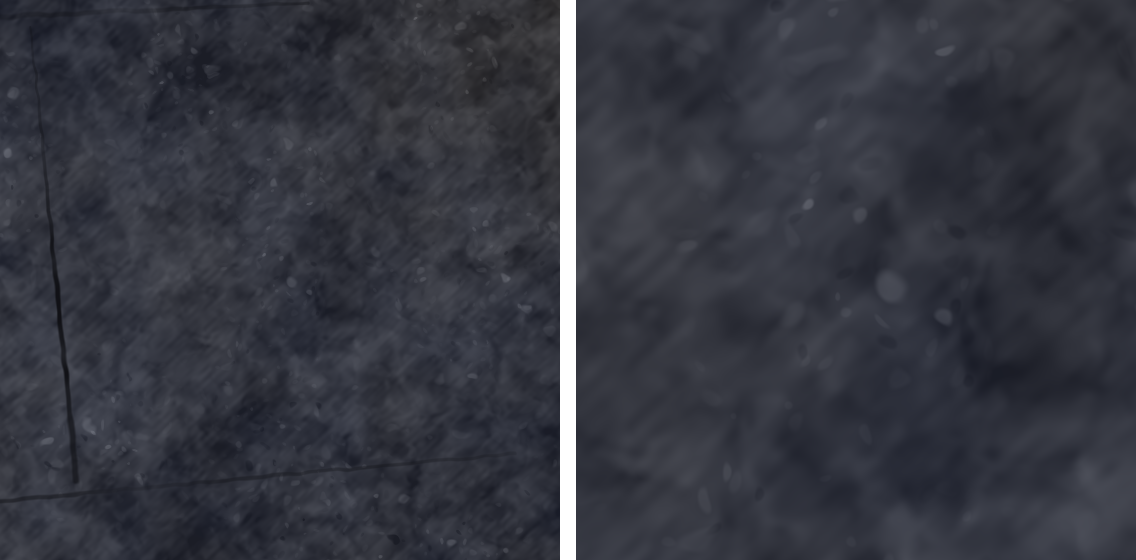
Left: the whole. Right: its middle third, enlarged.
Give the GLSL for this texture, as a WebGL 2 fragment shader.

```glsl
#version 300 es
precision highp float;
// Dark blue-grey slate with mottling, pale mineral grains and cracked seams.

uniform vec2 u_resolution;
out vec4 fragColor;

const vec3 DARK_STONE = vec3(0.128, 0.137, 0.176);
const vec3 PALE_STONE = vec3(0.290, 0.300, 0.338);
const vec3 WARM_TINT = vec3(0.020, 0.008, -0.020);
const vec3 CRACK_COLOR = vec3(0.065, 0.068, 0.085);

const float BASE_TONE = 0.35;
const float CLOUD_SCALE = 4.5;
const float BLOTCH_SCALE = 15.0;
const float MOTTLE_SCALE = 37.0;
const float GRIT_SCALE = 85.0;
const float CLOUD_AMOUNT = 0.46;
const float BLOTCH_AMOUNT = 0.50;
const float MOTTLE_AMOUNT = 0.50;
const float GRIT_AMOUNT = 0.32;
const vec2 STREAK_SCALE = vec2(38.0, 150.0);
const float STREAK_AMOUNT = 0.24;
const float STREAK_ANGLE = 0.75;
const float GRAIN_SCALE = 25.0;
const float FLECK_SCALE = 48.0;
const float PIT_SCALE = 40.0;

float hash(vec2 p) {
    return fract(sin(dot(p, vec2(127.1, 311.7))) * 43758.5453);
}

vec2 hash2(vec2 p) {
    return vec2(hash(p), hash(p + 57.3));
}

float noise(vec2 p) {
    vec2 cell = floor(p);
    vec2 f = fract(p);
    f = f * f * (3.0 - 2.0 * f);
    float low = mix(hash(cell), hash(cell + vec2(1.0, 0.0)), f.x);
    float high = mix(hash(cell + vec2(0.0, 1.0)), hash(cell + 1.0), f.x);
    return mix(low, high, f.y);
}

// Noise centred on zero
float wave(vec2 p) {
    return noise(p) - 0.5;
}

vec2 rotate(vec2 p, float angle) {
    float c = cos(angle);
    float s = sin(angle);
    return vec2(c * p.x + s * p.y, c * p.y - s * p.x);
}

// Scattered soft specks of random size and strength, one or none per cell
float specks(vec2 p, float share) {
    vec2 home = floor(p);
    float strongest = 0.0;
    for (int y = -1; y <= 1; y++) {
        for (int x = -1; x <= 1; x++) {
            vec2 cell = home + vec2(x, y);
            vec2 offset = p - cell - hash2(cell + 3.7);
            vec2 traits = hash2(cell + 19.1);
            offset = rotate(offset, 6.283 * traits.y) * vec2(1.0, 1.0 + 0.6 * traits.x);
            float radius = mix(0.16, 0.42, traits.x);
            float body = 1.0 - smoothstep(0.45 * radius, radius, length(offset));
            float present = step(hash(cell + 41.9), share);
            float strength = 0.25 + 0.75 * pow(traits.y, 4.0);
            strongest = max(strongest, present * body * strength);
        }
    }
    return strongest;
}

// Soft line between two points; half-width goes from widths.x to widths.y
float seam(vec2 p, vec2 a, vec2 b, vec2 widths) {
    vec2 ab = b - a;
    float t = clamp(dot(p - a, ab) / dot(ab, ab), 0.0, 1.0);
    float width = mix(widths.x, widths.y, t);
    return 1.0 - smoothstep(0.4 * width, 1.5 * width, length(p - a - ab * t));
}

void main() {
    vec2 uv = gl_FragCoord.xy / u_resolution;

    // Warped coordinates break up the noise lattice
    vec2 warped = uv + 0.020 * vec2(wave(uv * 22.0), wave(uv * 22.0 + 31.0))
                     + 0.008 * vec2(wave(uv * 75.0 + 7.0), wave(uv * 75.0 + 63.0));

    // Mottled stone and slanted fine streaks
    float cloud = wave(rotate(warped, 0.4) * CLOUD_SCALE + 5.0);
    float blotch = wave(rotate(warped, 0.9) * BLOTCH_SCALE + 11.0);
    float tone = BASE_TONE + CLOUD_AMOUNT * cloud + BLOTCH_AMOUNT * blotch;
    tone += MOTTLE_AMOUNT * wave(rotate(warped, 1.3) * MOTTLE_SCALE);
    tone += GRIT_AMOUNT * wave(rotate(warped, 0.6) * GRIT_SCALE);
    tone += STREAK_AMOUNT * wave(rotate(uv, STREAK_ANGLE) * STREAK_SCALE);
    tone += 0.10 * (0.5 - uv.x);

    // Pale grains gather in patches, dark pits lie among them
    float patches = smoothstep(-0.25, 0.30, wave(uv * 6.0 + 23.0) + 0.4 * blotch);
    tone += 0.75 * specks(warped * GRAIN_SCALE, 0.38) * mix(0.35, 1.0, patches);
    tone += 0.70 * specks(warped * FLECK_SCALE + 80.0, 0.30) * patches;
    tone -= 0.50 * specks(warped * PIT_SCALE + 140.0, 0.28) * patches;

    vec3 color = mix(DARK_STONE, PALE_STONE, clamp(tone, -0.15, 1.7));
    color += WARM_TINT * smoothstep(0.65, 0.0, distance(uv, vec2(1.0)));
    color += WARM_TINT * 0.5 * wave(uv * 13.0 + 47.0);

    // Steep crack, opening downward, and two faint level seams
    vec2 ragged = uv + 0.004 * vec2(wave(uv * 45.0 + 9.0), wave(uv * 45.0 + 71.0));
    float crack = seam(ragged, vec2(0.055, 0.95), vec2(0.137, 0.14), vec2(0.0020, 0.0055));
    crack *= mix(0.85, 0.30, smoothstep(0.50, 0.80, uv.y)) * (0.7 + 0.6 * noise(uv * 30.0));
    float level = seam(ragged, vec2(0.0, 0.105), vec2(0.92, 0.190), vec2(0.004, 0.003));
    level = max(level, seam(ragged, vec2(0.0, 0.970), vec2(0.55, 0.995), vec2(0.005, 0.003)));
    level *= 0.6 * noise(uv * 9.0 + 15.0);
    color = mix(color, CRACK_COLOR, clamp(max(crack, level), 0.0, 1.0));

    fragColor = vec4(color, 1.0);
}
```
